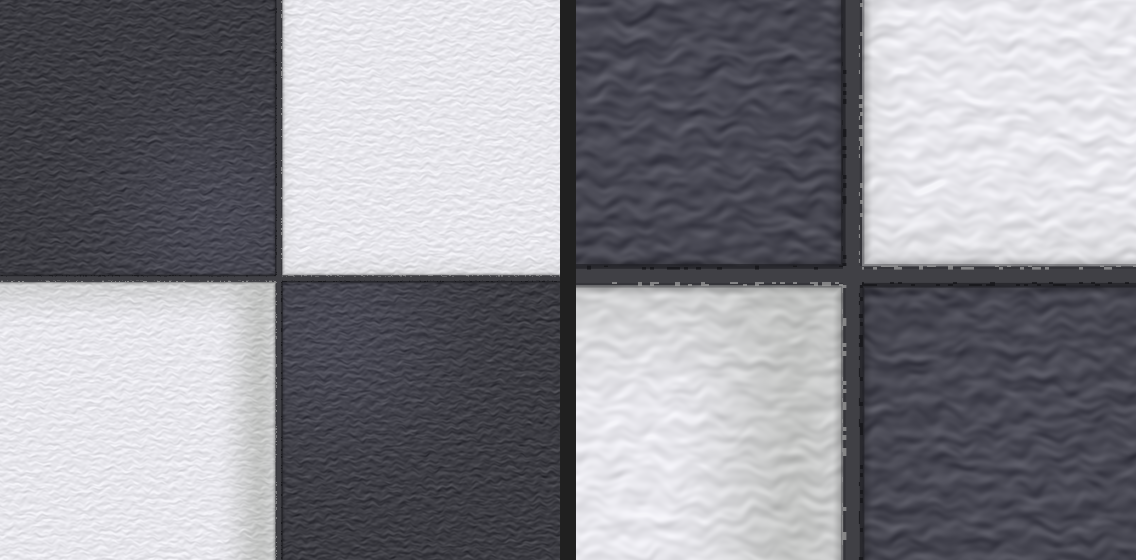
Left: the whole. Right: its middle third, enlarged.
This pattern is drawn by a WebGL 2 fragment shader. Its source:

```glsl
#version 300 es
precision highp float;

uniform vec2 u_resolution;
out vec4 fragColor;

const vec2 JOINT_CENTRE = vec2(0.498, 0.5025);
const float JOINT_HALF_WIDTH = 0.0056;
const vec3 DARK_TILE = vec3(0.232, 0.232, 0.257);
const vec3 DARK_SHEEN = vec3(0.285, 0.285, 0.33);
const vec3 LIGHT_TILE = vec3(0.905, 0.903, 0.925);
const vec3 LIGHT_SHADE = vec3(0.755, 0.76, 0.755);
const vec3 GROUT = vec3(0.25, 0.25, 0.27);
const vec3 GROOVE = vec3(0.13, 0.13, 0.15);

float hash(vec2 p) {
    vec3 q = fract(vec3(p.xyx) * 0.1031);
    q += dot(q, q.yzx + 33.33);
    return fract((q.x + q.y) * q.z);
}

vec2 gradientAt(vec2 cell) {
    float angle = 6.2832 * hash(cell + 17.0);
    return vec2(cos(angle), sin(angle));
}

float gradientNoise(vec2 p) {
    vec2 i = floor(p);
    vec2 f = p - i;
    vec2 u = f * f * f * (f * (f * 6.0 - 15.0) + 10.0);
    float a = dot(gradientAt(i), f);
    float b = dot(gradientAt(i + vec2(1, 0)), f - vec2(1, 0));
    float c = dot(gradientAt(i + vec2(0, 1)), f - vec2(0, 1));
    float d = dot(gradientAt(i + 1.0), f - 1.0);
    return mix(mix(a, b, u.x), mix(c, d, u.x), u.y);
}

// Wavy grain, stretched sideways
float grainHeight(vec2 uv) {
    vec2 p = uv * vec2(52.0, 105.0);
    p.y += 0.6 * gradientNoise(uv * vec2(70.0, 40.0) + 5.0);
    return gradientNoise(p) + 0.55 * gradientNoise(p * vec2(1.9, 1.8) + 31.0);
}

// Emboss lit from above left
float emboss(vec2 uv, vec2 offset) {
    return grainHeight(uv + offset) - grainHeight(uv - offset);
}

// One at the joint, falling to zero at the given reach
float falloff(float distanceToJoint, float reach) {
    return 1.0 - smoothstep(0.0, reach, distanceToJoint);
}

vec3 darkTile(vec2 toJoint, float relief) {
    float sheen = exp(-dot(toJoint - 0.1, toJoint - 0.1) / 0.042);
    return mix(DARK_TILE, DARK_SHEEN, sheen) + 0.12 * relief;
}

vec3 lightTile(vec2 toJoint, float relief, float shaded) {
    // Deep shadow on one tile, faint rim shade on the other
    float sideShade = 1.0 - smoothstep(0.025, 0.115, toJoint.x);
    sideShade *= 1.0 - 0.3 * falloff(toJoint.x, 0.04);
    float topShade = 0.65 * falloff(toJoint.y, 0.085);
    float deepShade = 1.0 - (1.0 - sideShade) * (1.0 - topShade);
    float rimShade = 0.3 * max(falloff(toJoint.x, 0.035), falloff(toJoint.y, 0.055));
    vec3 base = mix(LIGHT_TILE, LIGHT_SHADE, mix(rimShade, deepShade, shaded));
    return min(base + 0.105 * relief, vec3(0.96, 0.96, 0.975));
}

// Band of given half width around a distance, with smooth edges
float band(float d, float centre, float halfWidth, float blur) {
    return 1.0 - smoothstep(halfWidth - blur, halfWidth + blur, abs(d - centre));
}

void main() {
    vec2 uv = gl_FragCoord.xy / u_resolution;
    float blur = 0.6 / min(u_resolution.x, u_resolution.y);

    // Two by two checker around the joint
    vec2 cell = step(JOINT_CENTRE, uv);
    float isLight = 1.0 - mod(cell.x + cell.y, 2.0);
    vec2 toJoint = abs(uv - JOINT_CENTRE);
    float edge = min(toJoint.x, toJoint.y);

    float relief = emboss(uv, vec2(-0.0004, 0.0015));
    vec3 lightColor = lightTile(toJoint, relief, 1.0 - cell.x);
    vec3 color = mix(darkTile(toJoint, relief), lightColor, isLight);

    // Soft dark contact next to the joint
    color *= 1.0 - 0.2 * falloff(edge - JOINT_HALF_WIDTH, 0.007);

    // Joint with a groove along the dark tiles
    float joint = 1.0 - smoothstep(-blur, blur, edge - JOINT_HALF_WIDTH);
    color = mix(color, GROUT, joint);
    float outsideCrossing = step(JOINT_HALF_WIDTH, max(toJoint.x, toJoint.y));
    float groove = band(edge, JOINT_HALF_WIDTH, 0.0014, blur) * outsideCrossing;
    color = mix(color, GROOVE, groove * mix(0.75, 0.35, isLight));

    // Worn specks along the joint rim
    float wear = hash(floor(uv * 400.0) + 3.0);
    float speck = band(edge, JOINT_HALF_WIDTH - 0.0007, 0.0012, blur) * outsideCrossing;
    vec3 speckColor = mix(GROOVE * 0.6, vec3(0.62), isLight);
    color = mix(color, speckColor, speck * step(0.78, wear) * 0.75);

    fragColor = vec4(clamp(color, 0.0, 1.0), 1.0);
}
```
